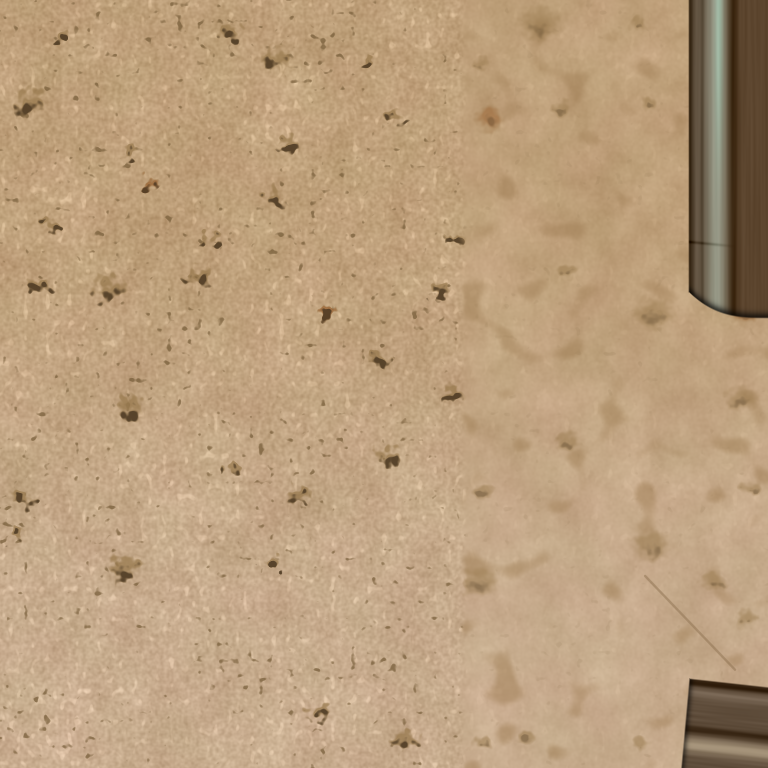
Reproduce this texture procedurally as a Shadertoy shader.

```glsl
// Pitted tan stone, crisp on the left and soft on the right, with two brushed metal bars.

vec2 hash2(vec2 p) {
    vec3 q = fract(p.xyx * vec3(0.1031, 0.1030, 0.0973));
    q += dot(q, q.yzx + 33.33);
    return fract((q.xx + q.yz) * q.zy);
}

float gradDot(vec2 cell, vec2 offset) {
    float angle = 6.2832 * hash2(cell).x;
    return dot(vec2(cos(angle), sin(angle)), offset);
}

float gradientNoise(vec2 p) {
    vec2 i = floor(p), f = fract(p);
    vec2 u = f * f * f * (f * (f * 6.0 - 15.0) + 10.0);
    vec2 e = vec2(1.0, 0.0);
    return mix(mix(gradDot(i, f), gradDot(i + e.xy, f - e.xy), u.x),
               mix(gradDot(i + e.yx, f - e.yx), gradDot(i + e.xx, f - e.xx), u.x), u.y);
}

float fbm(vec2 p) {
    float sum = 0.0, amp = 0.6;
    for (int i = 0; i < 4; i++) {
        sum += amp * gradientNoise(p);
        p = mat2(1.6, 1.2, -1.2, 1.6) * p + 17.3;
        amp *= 0.55;
    }
    return sum;
}

// Scattered ragged pits: x = tan halo, y = dark core, z = rustiness
vec3 pits(vec2 p, float soft) {
    vec3 result = vec3(0.0);
    vec2 grid = p * 9.0;
    float ragged = 0.16 * gradientNoise(p * 65.0) + 0.10 * gradientNoise(p * 130.0);
    for (int j = -1; j <= 1; j++)
    for (int i = -1; i <= 1; i++) {
        vec2 cell = floor(grid) + vec2(i, j);
        vec2 rnd = hash2(cell + 41.0), kind = hash2(cell + 97.0);
        vec2 d = grid - cell - 0.15 - 0.7 * rnd;
        float present = step(kind.x, 0.62);
        float radius = mix(0.07, 0.18, kind.y * kind.y);
        float wobble = ragged * (1.0 - 0.5 * soft);
        float halo = length(d * vec2(0.9, 1.1)) + wobble;
        float core = length((d + vec2(0.0, 0.35 * radius)) * vec2(0.8, 1.3)) + 1.2 * wobble;
        halo = 1.0 - smoothstep(radius * 0.5, radius * (1.1 + 0.5 * soft), halo);
        core = 1.0 - smoothstep(radius * 0.1, radius * 0.7, core);
        result = max(result, present * vec3(halo, core, halo * step(0.8, rnd.x) * step(0.5, p.y)));
    }
    return result;
}

vec3 stone(vec2 p) {
    float soft = smoothstep(0.598, 0.608, p.x + 0.006 * gradientNoise(p * 60.0));
    float crisp = 1.0 - 0.72 * soft;
    float low = 1.0 - smoothstep(0.15, 0.75, p.y);

    // Broad tint, cloudy stains and fine grain
    vec3 col = mix(vec3(0.748, 0.628, 0.480), vec3(0.778, 0.670, 0.552), low);
    float clouds = fbm(p * 7.0);
    float blotches = fbm(p * vec2(26.0, 22.0) + 50.0);
    float grain = gradientNoise(p * vec2(150.0, 125.0)) + 0.7 * gradientNoise(p * 235.0 + 9.0);
    col += vec3(0.055, 0.06, 0.065) * clouds;
    col += vec3(0.06, 0.065, 0.07) * blotches;
    col += vec3(0.065, 0.068, 0.07) * grain * crisp;
    col += vec3(-0.005, 0.012, 0.0) * gradientNoise(p * 16.0 + 80.0);

    // Pale flecks
    float fleck = gradientNoise(p * vec2(105.0, 75.0) + 31.0) + 0.3 * clouds;
    col += 0.08 * crisp * smoothstep(0.25, 0.55, fleck);

    // Small dark specks gathered in loose clusters
    float speck = gradientNoise(p * vec2(75.0, 90.0) + 7.0) + 0.35 * gradientNoise(p * 160.0);
    speck += 0.3 * gradientNoise(p * 11.0 + 23.0);
    speck = smoothstep(0.40, 0.66, speck) * (1.0 - 0.85 * soft);
    col = mix(col, vec3(0.47, 0.37, 0.23), 0.75 * speck);

    // Blurred brown stains on the soft side
    float stain = smoothstep(0.18, 0.5, gradientNoise(p * vec2(22.0, 25.0) + 64.0) + 0.25 * clouds);
    col = mix(col, vec3(0.62, 0.49, 0.33), 0.5 * soft * stain);

    vec3 pit = pits(p, soft);
    vec3 haloColor = mix(vec3(0.60, 0.48, 0.31), vec3(0.60, 0.39, 0.20), pit.z);
    col = mix(col, haloColor, pit.x * (0.75 - 0.2 * soft));
    col = mix(col, vec3(0.27, 0.20, 0.12), pit.y * (0.8 - 0.5 * soft));

    // Thin diagonal scratch
    vec2 start = vec2(0.84, 0.25), along = vec2(0.117, -0.122);
    float t = clamp(dot(p - start, along) / dot(along, along), 0.0, 1.0);
    float scratch = 1.0 - smoothstep(0.0006, 0.0025, length(p - start - t * along));
    return mix(col, vec3(0.55, 0.44, 0.31), 0.5 * scratch);
}

float band(float x, float center, float width) {
    float d = (x - center) / width;
    return exp(-d * d);
}

// Upright cylinder: colour in rgb, coverage in a
vec4 cylinder(vec2 p) {
    float t = (p.x - 0.897) / 0.103;
    float rim = p.y - 0.586 - 0.034 * pow(clamp(1.0 - t, 0.0, 1.0), 3.0);
    float brushed = gradientNoise(vec2(p.x * 260.0, p.y * 5.0));
    vec3 col = mix(vec3(0.40, 0.34, 0.27), vec3(0.36, 0.27, 0.18), smoothstep(0.1, 0.7, t));
    col = mix(col, vec3(0.60, 0.61, 0.54), 0.95 * band(t, 0.35, 0.13));
    col += vec3(0.05, 0.14, 0.13) * band(t, 0.38, 0.05) * smoothstep(0.7, 0.95, p.y);
    col -= 0.16 * band(t, 0.56, 0.06) + 0.22 * band(t, 0.0, 0.06) + 0.10 * band(t, 0.17, 0.03);
    col += 0.04 * brushed;
    col -= 0.12 * band(p.y, 0.685 - 0.01 * t, 0.002) * (1.0 - smoothstep(0.3, 0.6, t));
    col *= 1.0 - 0.65 * band(rim, 0.0, 0.007);
    return vec4(col, smoothstep(-0.0015, 0.0015, min(p.x - 0.897, rim)));
}

// Tilted bar at the lower corner: colour in rgb, coverage in a
vec4 lowerBar(vec2 p) {
    float depth = 0.117 - 0.11 * (p.x - 0.89) - p.y;
    float side = p.x - 0.898 + 0.09 * depth;
    vec3 col = vec3(0.37, 0.30, 0.23) + 0.05 * gradientNoise(vec2(p.x * 8.0, depth * 240.0));
    col += vec3(0.28, 0.28, 0.25) * band(depth, 0.086, 0.010);
    col += 0.10 * band(depth, 0.017, 0.006);
    col -= 0.20 * band(depth, 0.004, 0.005) + 0.16 * band(depth, 0.066, 0.006);
    col *= 1.0 - 0.5 * band(side, 0.0, 0.005);
    return vec4(col, smoothstep(-0.0015, 0.0015, min(side, depth)));
}

void mainImage(out vec4 fragColor, in vec2 fragCoord) {
    vec2 p = fragCoord / iResolution.xy;
    vec3 col = stone(p);
    vec4 upper = cylinder(p), lower = lowerBar(p);
    col = mix(col, upper.rgb, upper.a);
    col = mix(col, lower.rgb, lower.a);
    fragColor = vec4(clamp(col, 0.0, 1.0), 1.0);
}
```
